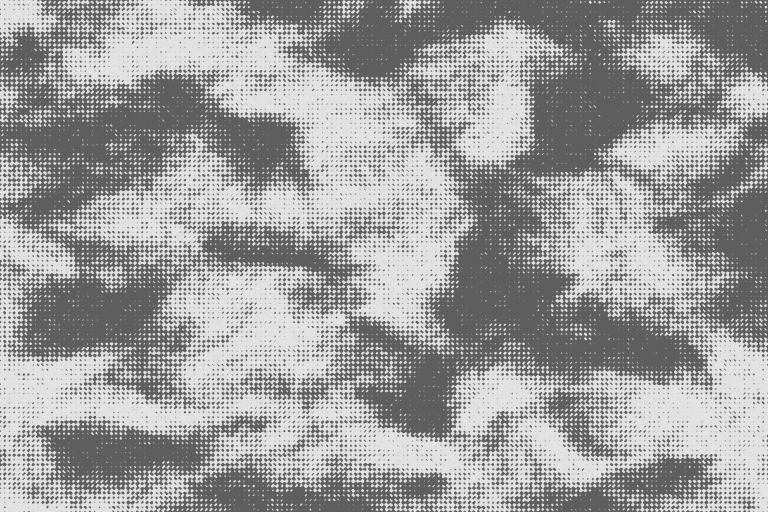
This texture is drawn by a Shadertoy shader. Its source:

```glsl
// Drifting grey clouds printed through a fine, slightly ragged halftone screen.

const float TAU = 6.2831853;
const vec3 INK = vec3(0.37);
const vec3 PAPER = vec3(0.885);

const vec2 CLOUD_FREQ = vec2(6.2, 10.0); // cloud cells per canvas height
const float SCREEN_FREQ = 108.0;         // halftone dots per canvas height
const float CONTRAST = 3.1;
const float PAPER_SHARE = 0.45;
const float EDGE = 0.15;                 // softness of the dot edges
const int TAPS = 3;                      // antialiasing taps per axis

float hash(vec2 p) {
    vec3 q = fract(vec3(p.xyx) * 0.1031);
    q += dot(q, q.yzx + 33.33);
    return fract((q.x + q.y) * q.z);
}

float valueNoise(vec2 p) {
    vec2 cell = floor(p);
    vec2 f = fract(p);
    vec2 u = f * f * (3.0 - 2.0 * f);
    float low = mix(hash(cell), hash(cell + vec2(1.0, 0.0)), u.x);
    float high = mix(hash(cell + vec2(0.0, 1.0)), hash(cell + vec2(1.0)), u.x);
    return mix(low, high, u.y);
}

float fbm(vec2 p, int octaves) {
    float sum = 0.0;
    float total = 0.0;
    float amplitude = 0.5;
    mat2 turn = mat2(0.9, 0.436, -0.436, 0.9);
    for (int i = 0; i < octaves; i++) {
        sum += amplitude * valueNoise(p);
        total += amplitude;
        amplitude *= 0.5;
        p = turn * p * 2.03 + 17.3;
    }
    return sum / total;
}

// Wide, gently warped clouds; the result runs a little past 0 and 1.
float cloudTone(vec2 p, vec2 freq, float contrast, float share) {
    vec2 q = p * freq + 40.0;
    vec2 warp = vec2(valueNoise(q + 9.1), valueNoise(q + 63.7)) - 0.5;
    return share + contrast * (fbm(q + 0.8 * warp, 4) - 0.5);
}

// Threshold of a dot screen, 0 to 1; slant stretches dots along a diagonal.
float dotScreen(vec2 cells, float slant) {
    vec2 a = cells * TAU;
    float lattice = 0.25 * (cos(a.x) + cos(a.y));
    return 0.5 + lattice + 0.25 * slant * sin(a.x) * sin(a.y);
}

// Share of one pixel that stays paper, averaged over a small grid of taps.
float paperCoverage(vec2 cells, float pixel, float tone, float slant) {
    float sum = 0.0;
    for (int y = 0; y < TAPS; y++) {
        for (int x = 0; x < TAPS; x++) {
            vec2 offset = (vec2(x, y) + 0.5) / float(TAPS) - 0.5;
            float threshold = dotScreen(cells + offset * pixel, slant);
            sum += smoothstep(-EDGE, EDGE, tone - threshold);
        }
    }
    return sum / float(TAPS * TAPS);
}

void mainImage(out vec4 fragColor, in vec2 fragCoord) {
    vec2 p = fragCoord / iResolution.y;
    vec2 cells = p * SCREEN_FREQ;
    float pixel = SCREEN_FREQ / iResolution.y;

    // Cloud brightness, held near the ends so specks survive in solid areas
    float tone = cloudTone(p, CLOUD_FREQ, CONTRAST, PAPER_SHARE);
    tone = clamp(tone, -0.08, 1.02);
    tone += 0.45 * (valueNoise(cells * 1.1 + 5.0) - 0.5);

    // Dots lean one way or the other in small patches
    float slant = 3.0 * (valueNoise(cells * 0.35 + 81.0) - 0.5);

    float paper = paperCoverage(cells, pixel, tone, slant);
    vec3 color = mix(INK, PAPER, paper);

    // Faint paper grain
    color += 0.025 * paper * (valueNoise(cells * 2.0) - 0.5);
    fragColor = vec4(color, 1.0);
}
```
